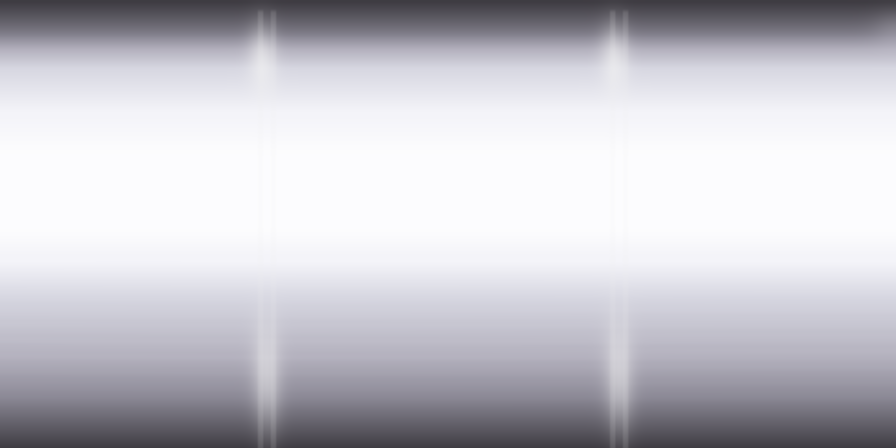
A WebGL 1 fragment shader for this background:

```glsl
precision highp float;
// Brushed metal cylinder: a broad white sheen, dark rims and two glowing double seams.

uniform vec2 u_resolution;

#define INK vec3(0.245, 0.235, 0.26)
#define SLATE vec3(0.55, 0.54, 0.59)
#define LILAC vec3(0.70, 0.69, 0.74)
#define MIST vec3(0.84, 0.84, 0.88)
#define PEARL vec3(0.955, 0.955, 0.975)
#define SHEEN vec3(0.99, 0.99, 0.995)
#define FIRST_SEAM 0.298
#define SEAM_SPACING 0.393
#define LINE_OFFSET 0.0072
#define GLOW_WIDTH 0.0155
#define GLOW_STRENGTH 0.5
#define LINE_STRENGTH 0.13

float ramp(float a, float b, float x) {
  return clamp((x - a) / (b - a), 0.0, 1.0);
}

float bell(float x, float width) {
  float t = x / width;
  return exp(-t * t);
}

// Shading from the lower rim up to the sheen, then to the upper rim.
vec3 cylinderShade(float y) {
  vec3 color = mix(INK, SLATE, ramp(0.0, 0.115, y));
  color = mix(color, LILAC, ramp(0.115, 0.20, y));
  color = mix(color, MIST, ramp(0.20, 0.335, y));
  color = mix(color, PEARL, ramp(0.335, 0.415, y));
  color = mix(color, SHEEN, smoothstep(0.415, 0.50, y));
  color = mix(color, PEARL, smoothstep(0.64, 0.76, y));
  color = mix(color, MIST, ramp(0.75, 0.848, y));
  color = mix(color, LILAC, ramp(0.848, 0.89, y));
  color = mix(color, SLATE, ramp(0.89, 0.917, y));
  return mix(color, INK, pow(ramp(0.917, 0.995, y), 0.8));
}

// Fine horizontal grain, strongest in the lower shadow.
float brushedGrain(vec2 uv) {
  float grain = sin(uv.y * 190.0 + sin(uv.x * 5.0)) + 0.6 * sin(uv.y * 347.0 + 2.0 * uv.x);
  return 0.003 * grain * bell(uv.y - 0.21, 0.12);
}

void main() {
  vec2 uv = gl_FragCoord.xy / u_resolution;
  vec3 color = cylinderShade(uv.y) + brushedGrain(uv);

  // Each seam has a soft glow near both rims and a pair of thin lines.
  float glowHeight = bell(uv.y - 0.17, 0.12) + 1.2 * bell(uv.y - 0.86, 0.075);
  float lineHeight = 1.0 - smoothstep(0.97, 0.982, uv.y);
  for (int i = 0; i < 2; i++) {
    float x = uv.x - FIRST_SEAM - SEAM_SPACING * float(i);
    float lean = mix(0.001, -0.006, uv.y);
    float glow = GLOW_STRENGTH * glowHeight * bell(x - lean, GLOW_WIDTH);
    color = mix(color, vec3(0.96), glow);
    float line = 1.0 - smoothstep(0.0015, 0.0045, abs(abs(x) - LINE_OFFSET));
    color = mix(color, vec3(0.93), LINE_STRENGTH * line * lineHeight);
  }

  // Faint reflection at the right end of the upper rim.
  color += 0.08 * bell(uv.x - 1.0, 0.025) * bell(uv.y - 0.94, 0.04);
  gl_FragColor = vec4(clamp(color, 0.0, 1.0), 1.0);
}
```
